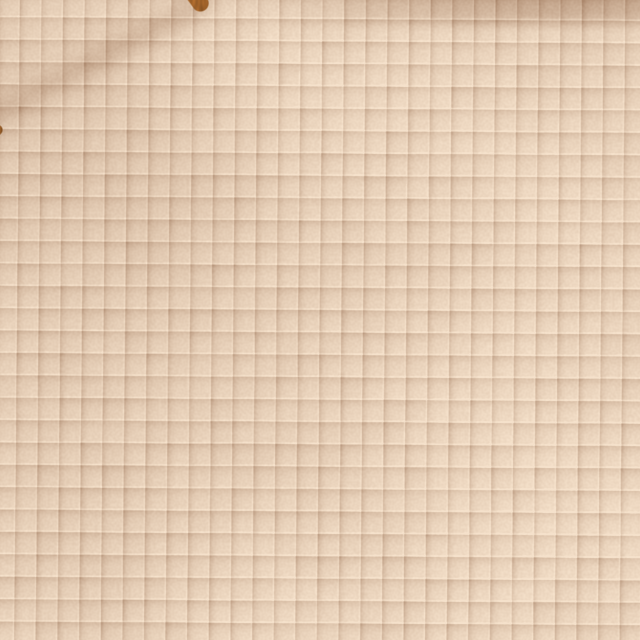
A Shadertoy shader for this texture:

```glsl
const vec2 CELLS = vec2(29.6, 28.6);
const vec2 ANCHOR = vec2(0.4983, 0.482);   // one grid crossing near the centre
const vec2 SKEW = vec2(-0.009, 0.006);     // slight lean of columns and rows
const vec3 SHADE = vec3(0.77, 0.65, 0.55);
const vec3 LIT = vec3(0.93, 0.845, 0.755);
const vec3 WOOD = vec3(0.62, 0.38, 0.16);

float hash(vec2 p) {
    vec3 q = fract(p.xyx * vec3(0.1031, 0.1030, 0.0973));
    q += dot(q, q.yzx + 33.33);
    return fract((q.x + q.y) * q.z);
}

vec2 gradient(vec2 cell) {
    float angle = 6.28318 * hash(cell);
    return vec2(cos(angle), sin(angle));
}

float gradientNoise(vec2 p) {
    vec2 i = floor(p), f = fract(p);
    vec2 w = f * f * f * (f * (f * 6.0 - 15.0) + 10.0);
    vec2 e = vec2(0.0, 1.0);
    float low = mix(dot(gradient(i), f), dot(gradient(i + e.yx), f - e.yx), w.x);
    float high = mix(dot(gradient(i + e), f - e), dot(gradient(i + e.yy), f - e.yy), w.x);
    return mix(low, high, w.y);
}

float segmentDistance(vec2 p, vec2 a, vec2 b) {
    vec2 ab = b - a;
    return length(p - a - ab * clamp(dot(p - a, ab) / dot(ab, ab), 0.0, 1.0));
}

// Soft round spot
float spot(vec2 p, vec2 center, float radius) {
    vec2 d = (p - center) / radius;
    return exp(-dot(d, d));
}

// Bright thin line on a cell border
float ridge(float u, float width, float pixel) {
    float d = abs(fract(u + 0.5) - 0.5);
    return 1.0 - smoothstep(0.0, width + pixel, d);
}

// Shadow that starts beside the border and fades across the cell
float groove(float u, float falloff, float pixel) {
    return smoothstep(0.0, 0.04 + pixel, u) * exp(-falloff * u);
}

float cellTone(vec2 grid, vec2 pixel) {
    vec2 id = floor(grid);
    vec2 u = vec2(fract(grid.x), 1.0 - fract(grid.y));
    float depth = 0.8 + 0.4 * hash(id + 70.0);
    float tone = 0.97 + 0.07 * (hash(id + 40.0) - 0.5);
    tone -= depth * 0.85 * groove(u.x, 6.5, pixel.x);
    tone -= depth * 0.62 * groove(u.y, 4.0, pixel.y);
    tone += 0.13 * ridge(u.x, 0.04, pixel.x);
    tone += 0.24 * ridge(u.y, 0.04, pixel.y);
    return tone;
}

// Soft shadows along the upper edge and across the upper left corner
float castShadow(vec2 p) {
    float d = segmentDistance(p, vec2(-0.02, 0.815), vec2(0.31, 0.99));
    float diagonal = 0.42 * exp(-d * d / 0.0005);
    float edge = smoothstep(0.945, 0.985, p.y) * smoothstep(0.3, 0.85, p.x);
    return diagonal + 0.7 * edge;
}

// Wooden tips entering from the border
float woodMask(vec2 p, float pixel) {
    float top = segmentDistance(p, vec2(0.295, 1.02), vec2(0.313, 0.995)) - 0.013;
    float side = segmentDistance(p, vec2(-0.02, 0.78), vec2(-0.004, 0.797)) - 0.008;
    return 1.0 - smoothstep(-pixel, pixel, min(top, side));
}

void mainImage(out vec4 fragColor, in vec2 fragCoord) {
    vec2 p = fragCoord / iResolution.xy;
    vec2 pixel = 1.0 / iResolution.xy;

    // Gently warped grid
    vec2 wobble = vec2(gradientNoise(p * 9.0), gradientNoise(p * 9.0 + 31.0)) * 0.0006;
    vec2 grid = (p - ANCHOR + SKEW * (p.yx - 0.5) + wobble) * CELLS;

    // Relief, uneven light and fine grain
    float tone = cellTone(grid, pixel * CELLS);
    tone += 0.16 * gradientNoise(p * 3.0 + 5.0);
    tone -= 0.17 * spot(p, vec2(0.25, 0.58), 0.32);
    tone -= 0.08 * spot(p, vec2(0.02, 0.75), 0.20);
    tone += 0.10 * spot(p, vec2(0.55, 0.90), 0.25);
    tone += 0.08 * spot(p, vec2(0.65, 0.25), 0.35);
    tone += 0.16 * gradientNoise(p * 230.0) + 0.08 * gradientNoise(p * 110.0);
    tone -= castShadow(p);

    vec3 color = mix(SHADE, LIT, clamp(tone, -0.6, 1.2));
    vec3 wood = WOOD * (1.0 + 0.3 * gradientNoise(p * vec2(160.0, 50.0)));
    color = mix(color, wood, woodMask(p, pixel.y));
    fragColor = vec4(color, 1.0);
}
```
